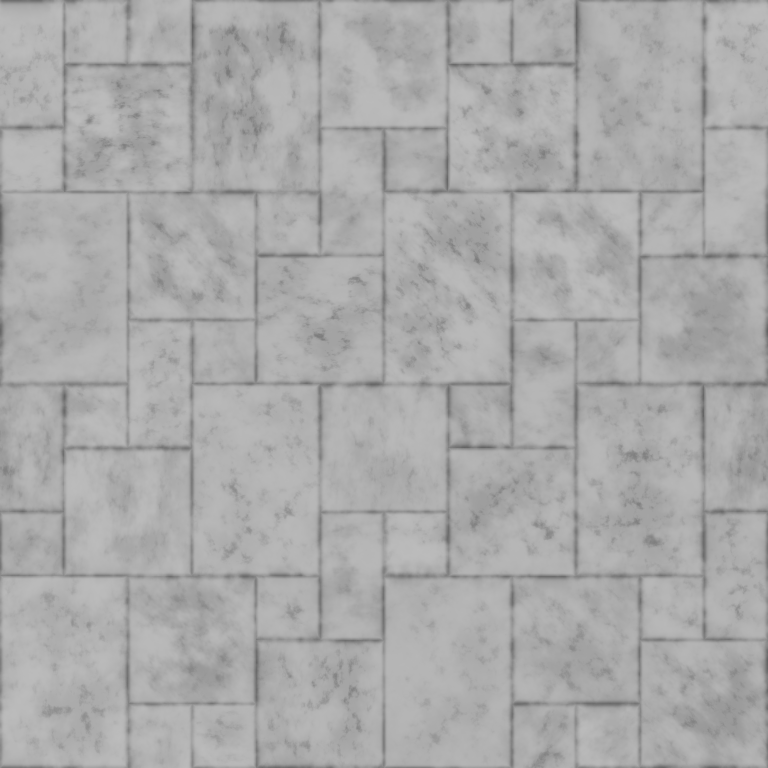
A WebGL 2 fragment shader for this texture:

```glsl
#version 300 es
precision highp float;

uniform vec2 u_resolution;
out vec4 fragColor;

const float CELLS = 12.0;        // grid cells across the canvas
const float BAND = 3.0;          // rows in one band of the paving bond
const float NO_WRAP = 4096.0;
const float STONE_LIGHT = 0.722;
const float JOINT_DEPTH = 0.23;

vec2 hash2(vec2 p) {
    vec3 q = fract(p.xyx * vec3(0.1031, 0.1030, 0.0973));
    q += dot(q, q.yzx + 33.33);
    return fract((q.xx + q.yz) * q.zy);
}

vec2 gradientAt(vec2 corner, float period) {
    float angle = 6.28319 * hash2(mod(corner, period)).x;
    return vec2(cos(angle), sin(angle));
}

// Gradient noise that wraps after the given period
float gradientNoise(vec2 p, float period) {
    vec2 i = floor(p), f = fract(p);
    vec2 u = f * f * f * (f * (f * 6.0 - 15.0) + 10.0);
    vec2 e = vec2(1.0, 0.0);
    float a = dot(gradientAt(i, period), f);
    float b = dot(gradientAt(i + e.xy, period), f - e.xy);
    float c = dot(gradientAt(i + e.yx, period), f - e.yx);
    float d = dot(gradientAt(i + e.xx, period), f - e.xx);
    return mix(mix(a, b, u.x), mix(c, d, u.x), u.y);
}

float fbm(vec2 p, float period) {
    float sum = 0.0, gain = 1.0;
    for (int i = 0; i < 4; i++) {
        sum += gain * gradientNoise(p, period);
        p *= 2.0;
        period *= 2.0;
        gain *= 0.55;
    }
    return sum;
}

// Slab covering a point of the bond: corner in xy, size in zw
vec4 slabAt(vec2 p) {
    if (p.x < 2.0) return vec4(0, 0, 2, 3);
    if (p.x < 4.0 && p.y < 2.0) return vec4(2, 0, 2, 2);
    if (p.x >= 4.0 && p.y >= 1.0) return vec4(4, 1, 2, 2);
    if (p.x < 3.0) return vec4(2, 2, 1, 2);
    if (p.x < 4.0) return vec4(3, 2, 1, 1);
    if (p.x < 5.0) return vec4(4, 0, 1, 1);
    return vec4(5, -1, 1, 2);
}

// Broad haze and fine flecks, with its own grain direction per slab
float stains(vec2 q, vec2 id, float edge) {
    vec2 rnd = hash2(id + 7.0);
    vec2 kind = hash2(id + 41.0);
    float angle = floor(rnd.x * 4.0) * 0.7854;
    mat2 turn = mat2(cos(angle), sin(angle), -sin(angle), cos(angle));
    vec2 grain = turn * q * vec2(1.0, mix(1.0, 1.5, rnd.y)) + id * 17.0 + 100.0;
    float broad = gradientNoise(grain * 0.8 + 9.0, NO_WRAP);
    float cloud = fbm(grain * 1.8, NO_WRAP);
    float fine = fbm(grain * 4.5 + 0.15 * cloud, NO_WRAP);
    float inner = smoothstep(0.0, 0.6, edge + 0.15 * cloud);
    float haze = smoothstep(-0.55, 0.5, 0.7 * cloud + broad) * mix(0.25, 1.0, inner);
    float patches = smoothstep(-0.35, 0.35, cloud + 0.5 * broad) * mix(0.3, 1.0, inner);
    float flecks = smoothstep(-0.05, 0.75, fine) * patches;
    return haze * mix(0.04, 0.125, kind.x)
         + flecks * mix(0.05, 0.15, kind.y)
         + fine * 0.008;
}

// Soft dark line at one side of a slab, with a grimy fringe
float jointSide(float dist, float wear, float rnd) {
    float width = mix(0.028, 0.052, rnd);
    float core = exp(-dist * dist / (width * width));
    float fringe = exp(-dist / mix(0.07, 0.16, wear)) * mix(0.1, 0.65, rnd);
    return core * mix(0.35, 0.75, wear) + fringe * wear;
}

float joints(vec2 q, vec2 size, vec2 id, float wear) {
    vec2 low = hash2(id + 73.0), high = hash2(id + 97.0);
    float sideX = max(jointSide(q.x, wear, low.x), jointSide(size.x - q.x, wear, high.x));
    float sideY = max(jointSide(q.y, wear, low.y), jointSide(size.y - q.y, wear, high.y));
    return max(sideX, sideY);
}

void main() {
    vec2 uv = gl_FragCoord.xy / u_resolution;
    vec2 p = vec2(uv.x, 1.0 - uv.y) * CELLS;

    // Each band of the bond is shifted by half its length
    float band = floor(p.y / BAND);
    vec2 local = vec2(mod(p.x + BAND * (band + 1.0), 2.0 * BAND), p.y - band * BAND);
    vec4 slab = slabAt(local);
    vec2 q = local - slab.xy;
    vec2 id = mod(floor(p - q + 0.5), CELLS);

    vec2 nearest = min(q, slab.zw - q);
    float edge = min(nearest.x, nearest.y);
    float wear = smoothstep(-0.5, 0.5, fbm(p, CELLS) + 0.3 * fbm(p * 4.0, CELLS * 4.0));

    float tone = STONE_LIGHT + 0.03 * (hash2(id).x - 0.5);
    tone -= stains(q, id, edge);
    tone -= JOINT_DEPTH * joints(q, slab.zw, id, wear);
    fragColor = vec4(vec3(tone), 1.0);
}
```
